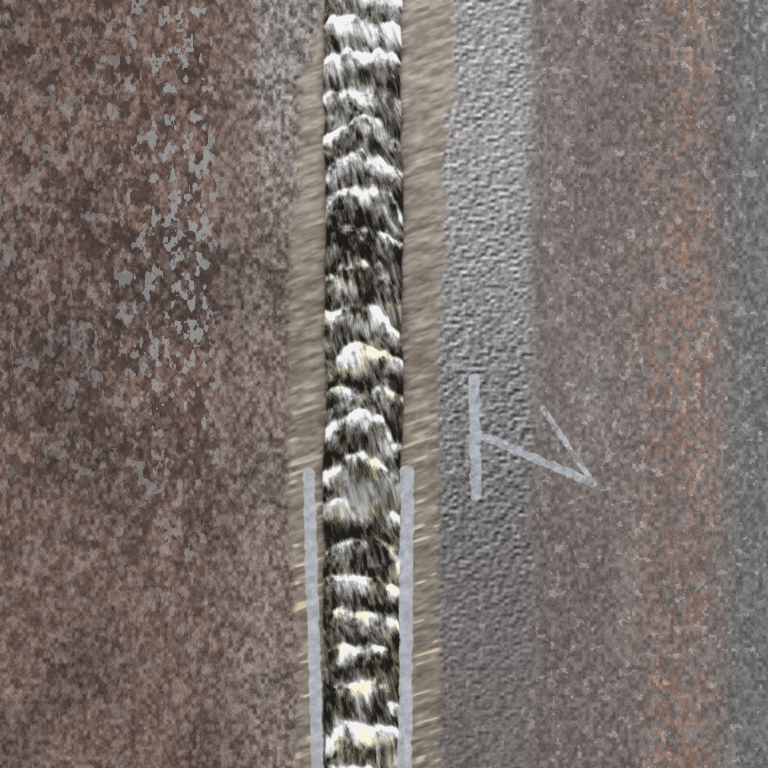
Give the GLSL for this texture, as a WebGL 1 fragment shader.

```glsl
precision highp float;

uniform vec2 u_resolution;

float hash(vec2 p) {
  vec3 q = fract(vec3(p.xyx) * 0.1031);
  q += dot(q, q.yzx + 33.33);
  return fract((q.x + q.y) * q.z);
}

float noise(vec2 p) {
  vec2 i = floor(p), f = fract(p);
  f = f * f * (3.0 - 2.0 * f);
  float low = mix(hash(i), hash(i + vec2(1.0, 0.0)), f.x);
  float high = mix(hash(i + vec2(0.0, 1.0)), hash(i + 1.0), f.x);
  return mix(low, high, f.y);
}

float fbm(vec2 p) {
  float sum = 0.0, gain = 0.533;
  for (int i = 0; i < 4; i++) {
    sum += gain * noise(p);
    p = p * 2.03 + vec2(17.3, 9.1);
    gain *= 0.5;
  }
  return sum;
}

float band(float x, float left, float right, float soft) {
  return smoothstep(left - soft, left + soft, x) * (1.0 - smoothstep(right - soft, right + soft, x));
}

float glow(vec2 p, vec2 center, vec2 size) {
  vec2 d = (p - center) / size;
  return exp(-dot(d, d));
}

float segment(vec2 p, vec2 a, vec2 b) {
  vec2 ab = b - a;
  return length(p - a - ab * clamp(dot(p - a, ab) / dot(ab, ab), 0.0, 1.0));
}

// Pitted rust with small dark scale and pale glints
vec3 rustPlate(vec2 p) {
  float broad = fbm(p * vec2(11.0, 8.0));
  float grain = fbm(p * vec2(190.0, 150.0));
  float worn = band(p.x, -0.1, 0.29, 0.03) * mix(0.4, 1.0, smoothstep(0.1, 0.6, p.y));
  float pits = smoothstep(0.53, 0.64, fbm(p * vec2(85.0, 62.0) + 7.0));
  float glints = smoothstep(0.58, 0.68, fbm(p * vec2(120.0, 78.0) + 31.0));
  vec3 color = mix(vec3(0.37, 0.315, 0.295), vec3(0.46, 0.385, 0.355), smoothstep(0.3, 0.7, broad));
  color += (grain - 0.5) * 0.38;
  color = mix(color, vec3(0.25, 0.21, 0.20), pits * worn * 0.6);
  color = mix(color, vec3(0.62, 0.63, 0.64), glints * worn * (0.4 + 0.4 * smoothstep(0.08, 0.25, p.x)));
  float dust = band(p.x, 0.3, 0.45, 0.05) * 0.35;
  float sheen = band(p.x, 0.325, 0.45, 0.025) * smoothstep(0.35, 0.95, p.y);
  return mix(color, vec3(0.56, 0.545, 0.53) + (grain - 0.5) * 0.7, max(dust, sheen * 0.85));
}

// Smoother plate with faint vertical stains and a slate edge
vec3 stainedPlate(vec2 p) {
  float grain = fbm(p * vec2(200.0, 170.0) + 3.0);
  float stain = fbm(vec2(p.x * 22.0, p.y * 4.0));
  float flecks = smoothstep(0.38, 0.64, fbm(p * vec2(140.0, 85.0) + 11.0));
  float orange = band(p.x, 0.83, 0.935, 0.05) * smoothstep(0.2, 0.65, stain);
  vec3 color = mix(vec3(0.43, 0.395, 0.385), vec3(0.51, 0.485, 0.475), stain);
  color = mix(color, vec3(0.57, 0.465, 0.415), orange * flecks * 0.85);
  color = mix(color, vec3(0.44, 0.45, 0.45), smoothstep(0.92, 0.965, p.x) * 0.85);
  float specks = smoothstep(0.66, 0.75, fbm(p * 110.0 + 50.0));
  return color + (grain - 0.5) * 0.3 + specks * 0.12 - 0.02 * (1.0 - smoothstep(0.0, 0.4, p.y));
}

// Leathery bare steel, lit from above
vec3 roughSteel(vec2 p) {
  vec2 q = p * vec2(165.0, 215.0);
  float relief = noise(q) - noise(q + vec2(0.3, -0.6));
  float light = mix(0.43, 0.61, smoothstep(0.15, 0.9, p.y));
  light += relief * 0.36 + (fbm(p * 240.0) - 0.5) * 0.3;
  return light * vec3(1.0, 0.985, 0.99);
}

// Tilted grinding scratches with warm sparks
vec3 brushedSteel(vec2 p) {
  float across = p.y - 0.32 * p.x;
  float scratch = noise(vec2(p.x * 42.0, across * 180.0));
  float fine = noise(vec2(p.x * 110.0, across * 310.0 + 5.0));
  float tone = scratch * 0.5 + fine * 0.35 + 0.15 * fbm(p * 230.0);
  float sparks = smoothstep(0.7, 0.92, scratch) * smoothstep(0.65, 0.25, p.y);
  vec3 color = mix(vec3(0.33, 0.30, 0.26), vec3(0.75, 0.71, 0.66), tone);
  color += 0.10 * smoothstep(0.5, 1.0, p.y);
  return mix(color, vec3(0.92, 0.87, 0.72), sparks * 0.7);
}

// Irregular overlapping ripples; u runs from -1 to 1 across the bead
vec3 weldBead(vec2 p, float u) {
  float wobble = 0.022 * (noise(vec2(p.y * 13.0, 3.0)) - 0.5);
  wobble += 0.022 * (noise(vec2(u * 1.3 + 8.0, p.y * 24.0)) - 0.5);
  wobble += 0.011 * (noise(vec2(u * 5.0 + 4.0, p.y * 55.0)) - 0.5);
  float ripple = (p.y + 0.021 * u * u + 0.005 * u + wobble) / 0.049 + 0.63;
  float f = fract(ripple);
  float crest = smoothstep(0.1, 0.75, f) * (1.0 - smoothstep(0.84, 1.0, f));
  float streak = fbm(vec2(u * 11.0 + p.y * 50.0, ripple * 4.0));
  float patches = smoothstep(0.25, 0.75, fbm(vec2(u * 2.2 + 20.0, p.y * 42.0)));
  float light = 0.30 + crest * (0.08 + 0.55 * patches) + (streak - 0.5) * 0.8;
  light += (patches - 0.5) * 0.2 + 0.12 * smoothstep(0.6, 1.0, p.y);
  light += 0.35 * patches * band(f, 0.72, 0.87, 0.06);
  light = mix(light, 0.56 + (streak - 0.5) * 0.5, 0.9 * glow(p, vec2(0.47, 0.35), vec2(0.045, 0.034)));
  light -= 0.24 * glow(p, vec2(0.455, 0.69), vec2(0.035, 0.03));
  light -= 0.26 * glow(p, vec2(0.46, 0.285), vec2(0.04, 0.02));
  light = clamp(light - 0.16 * pow(abs(u), 5.0), 0.12, 0.95);
  vec3 tint = mix(vec3(1.0, 0.96, 0.86), vec3(1.0), smoothstep(0.2, 0.7, light));
  float gold = smoothstep(0.58, 0.75, noise(vec2(u * 3.0, p.y * 60.0))) * smoothstep(0.75, 0.5, p.y);
  return light * mix(tint, vec3(1.04, 1.0, 0.78), gold * 0.45);
}

float chalkStroke(vec2 p, vec2 a, vec2 b, float radius, float wear) {
  float ragged = 0.005 * (fbm(p * 90.0) - 0.5);
  float cover = 1.0 - smoothstep(-0.0015, 0.0015, segment(p, a, b) - radius + ragged);
  return cover * (1.0 - wear * smoothstep(0.45, 0.65, fbm(p * 170.0)));
}

void main() {
  vec2 p = gl_FragCoord.xy / u_resolution;
  float fray = 0.012 * (noise(vec2(p.x * 12.0, (p.y - 0.32 * p.x) * 110.0)) - 0.5);

  // Plates and ground strips
  vec3 color = mix(rustPlate(p), stainedPlate(p), smoothstep(0.5, 0.52, p.x));
  float bare = band(p.x, 0.5, 0.692 + fray, 0.012) * mix(0.4, 1.0, smoothstep(0.05, 0.45, p.y));
  color = mix(color, roughSteel(p), bare);
  float leftEdge = 0.376 + 0.035 * smoothstep(0.86, 1.0, p.y) + 0.012 * smoothstep(0.71, 0.74, p.y);
  leftEdge += 0.012 * (1.0 - smoothstep(0.1, 0.4, p.y));
  float rightEdge = 0.571 + 0.008 * smoothstep(0.62, 0.66, p.y) + 0.012 * smoothstep(0.85, 0.88, p.y);
  color = mix(color, brushedSteel(p), band(p.x, leftEdge + fray, rightEdge + fray, 0.006) * 0.92);

  // Weld
  float u = (p.x - 0.4727 + 0.005 * (noise(vec2(p.y * 32.0, 1.0)) - 0.5)) / 0.0508;
  color *= 1.0 - 0.25 * exp(-abs(abs(u) - 1.0) * 14.0);
  color = mix(color, weldBead(p, u), 1.0 - smoothstep(0.95, 1.03, abs(u)));

  // Chalk strokes
  float chalk = chalkStroke(p, vec2(0.402, 0.382), vec2(0.414, -0.02), 0.008, 0.15);
  chalk = max(chalk, chalkStroke(p, vec2(0.530, 0.385), vec2(0.527, -0.02), 0.009, 0.15));
  chalk = max(chalk, chalkStroke(p, vec2(0.617, 0.506), vec2(0.620, 0.354), 0.007, 0.25));
  chalk = max(chalk, chalkStroke(p, vec2(0.625, 0.434), vec2(0.771, 0.371), 0.0055, 0.45));
  chalk = max(chalk, chalkStroke(p, vec2(0.707, 0.468), vec2(0.773, 0.370), 0.004, 0.55));
  vec3 chalkColor = vec3(0.70, 0.72, 0.75) + (fbm(p * 130.0) - 0.5) * 0.2;
  gl_FragColor = vec4(clamp(mix(color, chalkColor, chalk * 0.93), 0.0, 1.0), 1.0);
}
```
